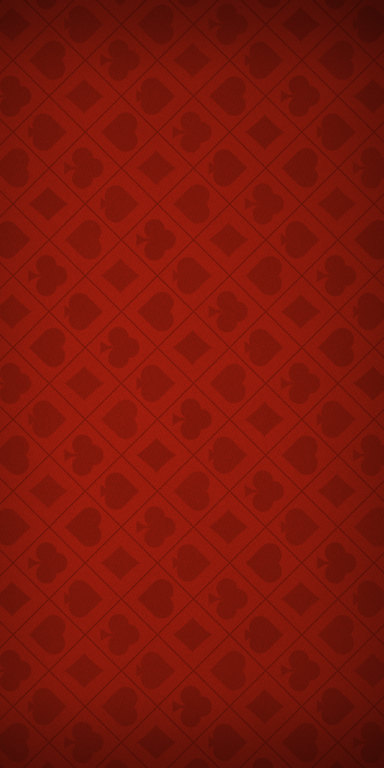
This pattern is drawn by a WebGL 2 fragment shader. Its source:

```glsl
#version 300 es
precision highp float;
// Red card-table cloth: a diagonal lattice of thin stitched lines whose cells
// hold spades, hearts, clubs and diamonds lying on their side. Suits are distance
// functions chosen by cell index; twill, mottle and a soft light finish the felt.
uniform vec2 u_resolution;
out vec4 fragColor;

#define HALF_STEP vec2(0.0940, 0.0935)  // half a repeat, in canvas widths
#define ORIGIN vec2(0.128, 1.656)       // centre of one spade cell
#define LINE_HALF 0.019                 // line half width, in half repeats
#define LINE_TONE 0.77
#define SUIT_TONE 0.855
#define WEAVE 0.05
#define THREADS 256.0                   // weave cells across the canvas
#define LIGHT_CENTRE vec2(0.30, 0.98)
#define LIGHT_PEAK 0.613
#define LIGHT_FALL 0.20
#define FELT_HUE vec3(1.0, 0.180, 0.085)

float hash(vec2 p) {
    p = fract(p * vec2(0.1031, 0.1137));
    p += dot(p, p.yx + 33.33);
    return fract((p.x + p.y) * p.x * 47.0);
}

// Heart with its point at the origin, about 1.1 high.
float heart(vec2 p) {
    p.x = abs(p.x);
    if (p.x + p.y > 1.0) return length(p - vec2(0.25, 0.75)) - 0.35355;
    vec2 a = p - vec2(0.0, 1.0);
    vec2 b = p - 0.5 * max(p.x + p.y, 0.0);
    return sqrt(min(dot(a, a), dot(b, b))) * sign(p.x - p.y);
}

// Flared foot shared by the spade and the club.
float stem(vec2 p) {
    float flare = 0.045 + 0.62 * max(-0.32 - p.y, 0.0);
    return max(abs(p.y + 0.34) - 0.19, (abs(p.x) - flare) * 0.85);
}

float spade(vec2 p) {
    return min(heart(vec2(p.x, 0.54 - p.y) / 0.86) * 0.86, stem(p));
}

float club(vec2 p) {
    float sideLobe = length(vec2(abs(p.x) - 0.29, p.y + 0.03)) - 0.285;
    float topLobe = length(p - vec2(0.0, 0.27)) - 0.285;
    float core = length(p) - 0.16;
    return min(min(sideLobe, topLobe), min(core, stem(p)));
}

// Diamond with slightly hollow sides.
float diamond(vec2 p) {
    vec2 s = pow(abs(p) / vec2(0.49, 0.55), vec2(0.92));
    return (s.x + s.y - 1.0) * 0.38;
}

float suit(vec2 p, int kind) {
    p.y += 0.05;
    if (kind == 0) return spade(p);
    if (kind == 1) return heart(p / 0.91 + vec2(0.0, 0.56)) * 0.91;
    if (kind == 2) return club(p);
    return diamond(p - vec2(0.0, 0.02));
}

// Broad pool of light, dimmed toward the top, bottom and corners.
float lighting(vec2 p, float height) {
    vec2 d = (p - LIGHT_CENTRE) / vec2(1.0, 1.25);
    float light = LIGHT_PEAK - LIGHT_FALL * dot(d, d);
    float endGap = min(p.y, height - p.y);
    float sideGap = min(p.x, 1.0 - p.x);
    light *= mix(0.86, 1.0, smoothstep(0.0, 0.22, endGap));
    float corner = length(max(0.30 - vec2(sideGap, endGap), 0.0)) / 0.42;
    return light * (1.0 - 0.22 * corner * corner);
}

// Fine diagonal twill with grain, over a slow mottle.
float cloth(vec2 p) {
    float twill = sin(p.x * 560.0 + p.y * 330.0) * sin(p.y * 610.0 - p.x * 170.0);
    float grain = hash(floor(p * THREADS)) - 0.5;
    float mottle = sin(p.x * 17.0 + 2.0 * sin(p.y * 9.0)) * sin(p.y * 13.0 + p.x * 5.0);
    return 1.0 + WEAVE * (0.6 * twill + 1.1 * grain) + 0.010 * mottle;
}

void main() {
    vec2 p = gl_FragCoord.xy / u_resolution.x;
    float height = u_resolution.y / u_resolution.x;
    float edge = 1.0 / (u_resolution.x * HALF_STEP.x);

    // Diagonal cell coordinates
    vec2 g = (p - ORIGIN) / HALF_STEP;
    vec2 lattice = 0.5 * vec2(g.x + g.y, g.x - g.y);
    vec2 cell = floor(lattice + 0.5);
    vec2 f = lattice - cell;
    vec2 local = vec2(f.x + f.y, f.x - f.y);

    // Suit, turned so that its top faces right
    int kind = int(mod(2.0 * cell.y - cell.x, 4.0) + 0.5);
    float shape = suit(vec2(-local.y, local.x), kind);
    float suitMask = 1.0 - smoothstep(-edge, edge, shape);
    float suitTone = SUIT_TONE + 0.03 * (hash(cell + 40.0) - 0.5);

    // Stitched lines along the cell borders
    vec2 border = (0.5 - abs(f)) * 1.41421;
    float lineGap = min(border.x, border.y);
    float along = border.x < border.y ? f.y : f.x;
    float lineMask = 1.0 - smoothstep(LINE_HALF - edge * 0.6, LINE_HALF + edge * 0.6, lineGap);
    lineMask *= 0.90 + 0.10 * cos(along * 6.28318 * 14.0);

    float tone = lighting(p, height) * cloth(p);
    tone *= mix(1.0, suitTone, suitMask) * mix(1.0, LINE_TONE, lineMask);
    fragColor = vec4(FELT_HUE * tone, 1.0);
}
```
